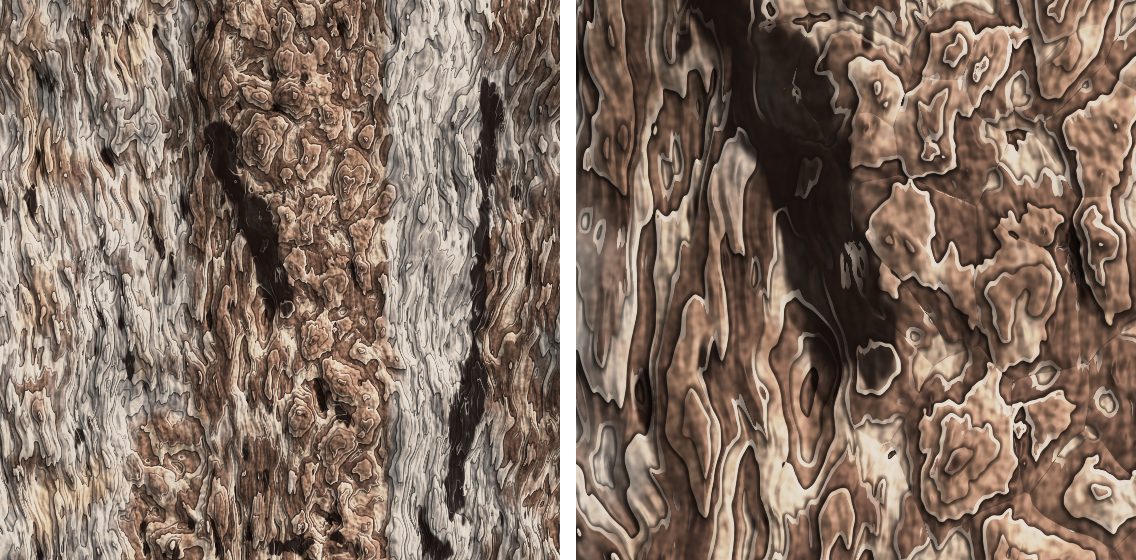
Left: the whole. Right: its middle third, enlarged.
Give the GLSL for this texture, as a Shadertoy shader.

```glsl
// Weathered pine bark: a scaly brown ridge between silvery, streaked wood.
// A warped noise relief is cut into terraces; each terrace is a thin plate
// with a broken pale rim, lit from the upper right with short cast shadows.

vec2 hash2(vec2 p) {
    vec3 q = fract(p.xyx * vec3(0.1031, 0.1030, 0.0973));
    q += dot(q, q.yzx + 33.33);
    return fract((q.xx + q.yz) * q.zy);
}

float corner(vec2 cell, vec2 f, vec2 o) {
    return dot(hash2(cell + o) * 2.0 - 1.0, f - o);
}

// Gradient noise, roughly -0.7 to 0.7
float noise(vec2 p) {
    vec2 i = floor(p), f = p - i;
    vec2 u = f * f * f * (f * (f * 6.0 - 15.0) + 10.0);
    return mix(mix(corner(i, f, vec2(0, 0)), corner(i, f, vec2(1, 0)), u.x),
               mix(corner(i, f, vec2(0, 1)), corner(i, f, vec2(1, 1)), u.x), u.y);
}

float fbm(vec2 p) {
    float sum = 0.0, amp = 0.5;
    for (int i = 0; i < 4; i++) {
        sum += amp * noise(p);
        p = p * 2.03 + 17.3;
        amp *= 0.5;
    }
    return sum;
}

// Depth below a heap of overlapping cones, which gives scalloped flakes
float flakeDepth(vec2 p) {
    vec2 cell = floor(p);
    float d = 4.0;
    for (int y = -1; y <= 1; y++)
        for (int x = -1; x <= 1; x++) {
            vec2 c = cell + vec2(x, y);
            d = min(d, length(c + hash2(c + 5.0) - p) + 0.5 * hash2(c + 71.0).x);
        }
    return d;
}

// Raised central ridge, wide at the top and narrow below
float ridgeMask(vec2 p) {
    float wobble = 0.10 * fbm(p * 7.0);
    float left = mix(0.51, 0.39, smoothstep(0.42, 0.78, p.y)) + wobble;
    float right = 0.70 - 0.04 * p.y + wobble;
    return smoothstep(left - 0.025, left + 0.025, p.x)
         * smoothstep(right + 0.02, right - 0.02, p.x);
}

// Patch of flaky bark at the lower left
float knotMask(vec2 p) {
    float d = length((p - vec2(0.28, 0.10)) * vec2(1.0, 0.5));
    return smoothstep(0.13, 0.05, d + 0.08 * fbm(p * 9.0));
}

// Relief measured in plate thicknesses
float relief(vec2 p) {
    float ridge = ridgeMask(p);
    vec2 w = p + 0.035 * vec2(noise(p * 6.0), noise(p * 6.0 + 40.0));
    w += 0.012 * vec2(noise(p * 21.0 + 8.0), noise(p * 21.0 + 60.0));
    vec2 s = w;
    s.x += mix(0.07, -0.1, smoothstep(0.2, 1.0, p.x)) * (p.y - 0.5);
    float streaks = 9.0 * fbm(s * vec2(20.0, 6.0));
    float flakes = 6.5 * fbm(w * vec2(20.0, 14.0))
                 - 4.4 * flakeDepth(w * vec2(19.0, 15.0));
    return mix(streaks, flakes, max(0.9 * ridge, 0.8 * knotMask(p))) + 3.5 * ridge;
}

// Dark gap along a segment, with ragged sides
float crack(vec2 p, vec2 a, vec2 b, float width) {
    vec2 ab = b - a;
    float along = clamp(dot(p - a, ab) / dot(ab, ab), 0.0, 1.0);
    float d = length(p - a - ab * along) + 0.09 * fbm(p * vec2(20.0, 9.0));
    return smoothstep(width, width * 0.65, d);
}

void mainImage(out vec4 fragColor, in vec2 fragCoord) {
    vec2 p = fragCoord / iResolution.y;
    float pixel = 0.7 / iResolution.y, eps = 0.0008;
    vec2 toLight = normalize(vec2(0.7, 0.7));

    // Slope and signed distance to the closest plate edge
    float h = relief(p);
    vec2 grad = vec2(relief(p + vec2(eps, 0)), relief(p + vec2(0, eps))) - h;
    grad /= eps;
    float slope = max(length(grad), 16.0);
    float plate = floor(h + 0.5);
    float edge = (h - plate) / slope;
    float upper = smoothstep(-pixel, pixel, edge);
    float tone = mix(hash2(vec2(plate - 1.0, 3.0)).x, hash2(vec2(plate, 3.0)).x, upper);
    tone = clamp(tone + 0.9 * fbm(p * vec2(26.0, 15.0) + 3.0), 0.0, 1.0);
    float rimWidth = min(0.0025, 0.3 / slope) * (1.0 + noise(p * 40.0));
    float rim = upper * smoothstep(rimWidth + pixel, rimWidth - pixel, edge);
    rim *= smoothstep(-0.25, 0.2, noise(p * vec2(34.0, 20.0)));
    float undercut = (1.0 - upper) * smoothstep(-0.004, 0.0, edge);

    // Brown bark mottled into grey and tan wood
    float ridge = ridgeMask(p);
    float patches = fbm(p * vec2(7.0, 3.5) + 9.0) + 0.7 * fbm(p * vec2(22.0, 9.0));
    float middle = smoothstep(0.25, 0.40, p.x) * smoothstep(0.71, 0.68, p.x);
    float rightBark = smoothstep(0.83, 0.89, p.x + 0.05 * patches);
    float topLeft = smoothstep(0.35, 0.1, length((p - vec2(0.05, 1.0)) * vec2(0.7, 1.0)));
    float brown = max(max(0.72 * middle, 0.58 * rightBark), max(0.8 * knotMask(p), 0.55 * topLeft));
    brown = max(brown, 0.3 * smoothstep(0.6, 0.3, p.x));
    brown = smoothstep(0.2, 0.7, brown + 0.9 * patches + 0.3 * (0.5 - tone));
    brown = max(brown, 0.95 * ridge);
    float grain = noise(p * 170.0) + 0.9 * noise(p * vec2(290.0, 250.0));
    float fibre = noise(p * vec2(150.0, 40.0) + 5.0 * noise(p * 14.0));
    vec3 bark = mix(vec3(0.25, 0.18, 0.15), vec3(0.60, 0.46, 0.37), tone);
    bark = mix(bark, vec3(0.82, 0.72, 0.62), 0.75 * smoothstep(0.8, 1.0, tone));
    bark *= 1.0 + 0.36 * grain;
    vec3 wood = mix(vec3(0.42, 0.39, 0.37), vec3(0.82, 0.785, 0.75), tone);
    float tanPatch = smoothstep(0.0, 0.25, fbm(p * vec2(9.0, 5.0) + 31.0)) * smoothstep(0.55, 0.2, p.x);
    wood = mix(wood, vec3(0.75, 0.59, 0.45) * (0.75 + 0.5 * tone), 0.75 * tanPatch);
    wood *= 1.0 + 0.28 * fibre + 0.15 * grain;
    vec3 color = mix(wood, bark, brown);
    color = mix(color, vec3(0.92, 0.87, 0.81), rim * mix(0.55, 0.9, tone));

    // Sunlight and crisp shadows cast by higher plates
    float facing = -dot(grad, toLight) / sqrt(dot(grad, grad) + 3500.0);
    float shadow = 0.0;
    for (int i = 1; i <= 4; i++) {
        float reach = float(i);
        float rise = relief(p + toLight * 0.0065 * reach) - h;
        shadow = max(shadow, smoothstep(0.25, 0.85, rise - 0.56 * reach));
    }
    color *= mix(0.56, 1.5, 0.5 + 0.5 * facing);
    color *= mix(vec3(1.0), vec3(0.30, 0.25, 0.24), shadow) * (1.0 - 0.6 * undercut);
    float shade = 0.2 * rightBark + 0.15 * topLeft
                + 0.35 * middle * (1.0 - ridge) * smoothstep(0.5, 0.8, p.y);
    color *= 1.1 + 1.1 * fbm(p * 4.0 + 12.0) - shade;

    // Deep gaps beside the ridge and through the outer bark
    float gap = crack(p, vec2(0.39, 0.76), vec2(0.50, 0.46), 0.030);
    gap = max(gap, crack(p, vec2(0.88, 0.85), vec2(0.85, 0.42), 0.016));
    gap = max(gap, crack(p, vec2(0.85, 0.42), vec2(0.80, 0.02), 0.024));
    gap = max(gap, crack(p, vec2(0.50, 0.02), vec2(0.60, 0.04), 0.012));
    gap = max(gap, smoothstep(0.2, 0.26, fbm(p * vec2(24.0, 10.0) + 63.0)));
    color = mix(color, vec3(0.085, 0.058, 0.05), 0.88 * gap * (1.0 - 0.5 * rim));

    // Soft shoulder keeps the sunlit rims warm
    vec3 bright = 0.6 + 0.3 * tanh(max(color - 0.6, 0.0) / 0.32);
    color = mix(color, bright * vec3(1.0, 0.965, 0.925), smoothstep(0.55, 0.65, color));
    fragColor = vec4(clamp(color, 0.03, 0.96), 1.0);
}
```
